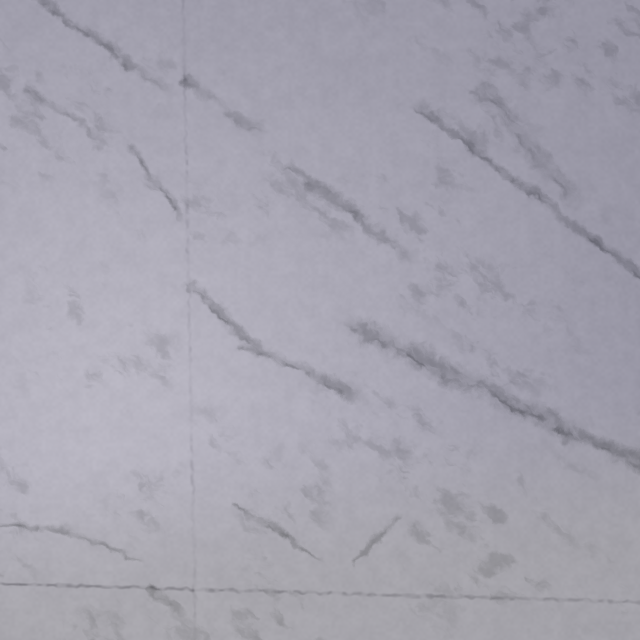
Write a three.js fragment shader that draws this texture.

```glsl
// Pale lavender marble tiles with ragged grey veins falling to the right.
// Uneven light and fine grain lie under noise-eroded vein segments,
// faint streaky flecks and two thin, dotted, slightly tilted tile joints.

varying vec2 vUv;

float hash(vec2 p) {
  return fract(sin(dot(p, vec2(127.1, 311.7))) * 43758.5453);
}

float noise(vec2 p) {
  vec2 i = floor(p);
  vec2 f = fract(p);
  f = f * f * (3.0 - 2.0 * f);
  return mix(mix(hash(i), hash(i + vec2(1.0, 0.0)), f.x),
             mix(hash(i + vec2(0.0, 1.0)), hash(i + vec2(1.0, 1.0)), f.x), f.y);
}

float fbm(vec2 p) {
  float sum = 0.0;
  float amp = 0.5;
  for (int i = 0; i < 4; i++) {
    sum += amp * noise(p);
    p = mat2(0.8, 0.6, -0.6, 0.8) * p * 2.03 + 7.3;
    amp *= 0.55;
  }
  return sum / 1.01;
}

// Turns x along the fall of the veins
vec2 alongFall(vec2 p) {
  return vec2(0.8 * p.x - 0.6 * p.y, 0.6 * p.x + 0.8 * p.y);
}

// Darkness of one vein: a ragged body with a dotted core on its lower side
float vein(vec2 p, vec2 a, vec2 b, float width) {
  vec2 ab = b - a;
  vec2 q = p - a;
  float t = clamp(dot(q, ab) / dot(ab, ab), 0.0, 1.0);
  float taper = smoothstep(0.0, 0.06, t) * smoothstep(1.0, 0.75, t);
  float d = length(q - ab * t);
  float side = (ab.x * q.y - ab.y * q.x) / length(ab);
  float w = width * (0.55 + 0.8 * noise(p * 19.0 + a * 50.0));
  float body = 1.0 - smoothstep(0.1, 1.45, d / w + 1.1 * (fbm(p * 80.0) - 0.5));
  body *= 0.45 + 0.55 * smoothstep(0.3, 0.65, fbm(alongFall(p) * vec2(35.0, 70.0)));
  float core = 1.0 - smoothstep(0.0, 0.0055, abs(side + 0.4 * w));
  core *= smoothstep(0.35, 0.75, 0.5 * noise(p * 34.0 + 4.0) + 0.5 * noise(p * 95.0));
  return taper * (0.65 * body + 0.5 * core);
}

// Faint streaky flecks gathered in loose clusters
float flecks(vec2 p) {
  float streak = smoothstep(0.52, 0.80, fbm(alongFall(p) * vec2(24.0, 42.0) + 3.0));
  return streak * smoothstep(0.35, 0.75, noise(p * 9.0 + 9.0));
}

float joint(float d) {
  return 1.0 - smoothstep(0.0, 0.0048, abs(d));
}

void main() {
  vec2 uv = vUv;

  // Light pools at the lower left; the foot of the wall turns warmer
  float shade = distance(uv, vec2(0.17, 0.34)) / 1.05;
  shade += 0.12 * (fbm(uv * 4.0) - 0.5);
  vec3 color = mix(vec3(0.728, 0.719, 0.765), vec3(0.585, 0.579, 0.637),
                   smoothstep(-0.1, 1.05, shade));
  float warm = smoothstep(0.30, 0.0, uv.y - 0.12 * uv.x);
  color = mix(color, vec3(0.650, 0.645, 0.662), 0.75 * warm);

  // Ragged coordinates for the veins
  vec2 p = uv + 0.022 * (vec2(fbm(uv * 16.0), fbm(uv * 16.0 + 31.0)) - 0.5);
  p += 0.013 * (vec2(fbm(uv * 75.0), fbm(uv * 75.0 + 17.0)) - 0.5);

  // Broad veins
  float dark = vein(p, vec2(0.525, 0.505), vec2(1.25, 0.155), 0.018);
  dark = max(dark, vein(p, vec2(0.285, 0.565), vec2(0.435, 0.425), 0.012));
  dark = max(dark, vein(p, vec2(0.370, 0.460), vec2(0.600, 0.370), 0.012));

  // Slender veins
  float thin = vein(p, vec2(0.03, 1.02), vec2(0.28, 0.85), 0.009);
  thin = max(thin, vein(p, vec2(0.64, 0.845), vec2(1.10, 0.490), 0.008));
  thin = max(thin, vein(p, vec2(0.20, 0.775), vec2(0.30, 0.645), 0.008));
  thin = max(thin, vein(p, vec2(0.45, 0.750), vec2(0.66, 0.580), 0.010));
  thin = max(thin, vein(p, vec2(0.55, 0.120), vec2(0.625, 0.205), 0.006));
  thin = max(thin, vein(p, vec2(0.36, 0.215), vec2(0.51, 0.115), 0.005));

  // Faint veins
  float faint = vein(p, vec2(0.74, 0.880), vec2(0.92, 0.660), 0.015);
  faint = max(faint, vein(p, vec2(0.28, 0.880), vec2(0.42, 0.790), 0.012));
  faint = max(faint, vein(p, vec2(0.03, 0.870), vec2(0.17, 0.775), 0.008));
  faint = max(faint, vein(p, vec2(-0.05, 0.185), vec2(0.14, 0.175), 0.005));
  faint = max(faint, vein(p, vec2(0.09, 0.180), vec2(0.24, 0.115), 0.005));
  faint = max(faint, vein(p, vec2(0.23, 0.080), vec2(0.29, 0.035), 0.007));

  float stain = 0.19 * dark + 0.16 * thin + 0.12 * faint + 0.07 * flecks(p);
  color -= stain * vec3(1.0, 0.97, 1.04);

  // Tile joints, dotted and fading unevenly along their length
  float wobble = 0.004 * (noise(uv * 110.0) - 0.5);
  float upright = joint(uv.x - 0.306 + 0.020 * uv.y + wobble);
  float level = joint(uv.y - 0.088 + 0.029 * uv.x + wobble);
  float dots = smoothstep(0.1, 0.9, noise(uv * 130.0 + 5.0));
  color -= 0.07 * upright * (0.2 + 0.8 * dots * noise(uv.yy * 24.0));
  color -= 0.15 * level * (0.25 + 0.75 * dots) * (1.0 - 0.45 * uv.x);

  // Soft mottling and fine grain
  color += 0.034 * (fbm(uv * 55.0) - 0.5) + 0.016 * (noise(uv * 190.0) - 0.5);
  gl_FragColor = vec4(color, 1.0);
}
```
